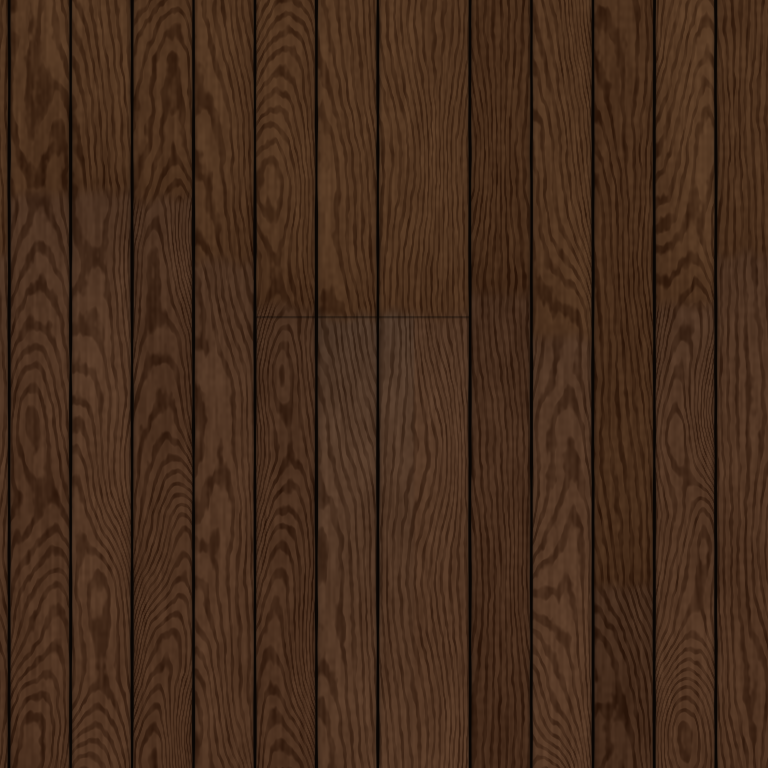
Reproduce this texture procedurally as a Shadertoy shader.

```glsl
// Dark stained oak floor: twelve upright planks, one of them wider, with worn, patchy stain.

#define PITCH 0.08                    // width of a standard plank
#define FIRST_GAP 0.012               // position of the first gap
#define GAP_HALF 0.0017               // half the width of a gap
#define RINGS 9.5                     // grain lines across a plank
#define GRAIN_DEPTH 0.50              // darkness of the grain lines
#define FIBRE_DEPTH 0.42              // strength of the fine streaks
#define DARK_WOOD vec3(0.19, 0.108, 0.056)
#define LIGHT_WOOD vec3(0.375, 0.268, 0.185)
#define GAP_COLOR vec3(0.035, 0.02, 0.01)
#define GREY_WEAR vec3(0.92, 1.01, 1.13)

// Per plank: lightness, amount of arched figure, height where the stain changes
const float TONE[12] = float[12](0.60, 0.66, 0.54, 0.60, 0.56, 0.70, 0.70, 0.44, 0.68, 0.46, 0.68, 0.60);
const float FIGURE[12] = float[12](0.6, 0.6, 1.0, 0.4, 0.9, 0.35, 0.1, 0.0, 0.8, 0.4, 1.0, 0.1);
const float SEAM[12] = float[12](0.75, 0.75, 0.74, 0.66, 0.60, 0.59, 0.59, 0.62, 0.56, 0.24, 0.60, 0.67);

float hash(vec2 p) {
    return fract(sin(dot(p, vec2(127.1, 311.7))) * 43758.545);
}

float noise(vec2 p) {
    vec2 i = floor(p), f = fract(p);
    f = f * f * (3.0 - 2.0 * f);
    return mix(mix(hash(i), hash(i + vec2(1, 0)), f.x),
               mix(hash(i + vec2(0, 1)), hash(i + vec2(1, 1)), f.x), f.y);
}

// Darkness of the growth rings; p is in plank widths
float rings(vec2 p, float figure, float seed) {
    vec2 q = p + seed * vec2(17.0, 31.0);
    float bend = noise(q * vec2(1.4, 0.45));
    float straight = p.x + 0.45 * bend;
    float center = 0.5 + 0.5 * (noise(vec2(q.y * 0.3, seed)) - 0.5);
    float arched = 1.7 * (p.x - center) * (p.x - center) + 0.22 * p.y
                 + 0.9 * noise(q * vec2(1.5, 0.6) + 7.0);
    float ragged = 0.35 * noise(q * vec2(9.0, 3.5)) + 0.15 * noise(q * vec2(20.0, 9.0));
    float phase = RINGS * mix(straight, arched, figure) + ragged;
    float line = smoothstep(0.4, 0.95, 0.5 + 0.5 * cos(6.2832 * phase));
    float pores = 0.45 + 0.75 * noise(q * vec2(16.0, 2.0));
    float fade = 1.0 - smoothstep(0.3, 0.8, fwidth(phase));
    return mix(0.3, line * pores, fade);
}

void mainImage(out vec4 fragColor, in vec2 fragCoord) {
    vec2 uv = fragCoord / iResolution.xy;
    float aa = 1.0 / iResolution.x;

    // Plank layout: number 6 is one and a half planks wide
    float u = fract(uv.x - FIRST_GAP) / PITCH;
    float id = u < 6.0 ? floor(u) : (u < 7.5 ? 6.0 : floor(u - 0.5));
    float start = id > 6.0 ? id + 0.5 : id;
    float width = id == 6.0 ? 1.5 : 1.0;
    vec2 p = vec2(u - start, uv.y / PITCH);
    int plank = clamp(int(id), 0, 11);

    // Two boards blend where the stain changes
    float seam = SEAM[plank] + 0.012 * (noise(vec2(p.x * 4.0, id)) - 0.5);
    float above = smoothstep(-0.012, 0.012, uv.y - seam);
    float lower = rings(p, FIGURE[plank], id + 1.0);
    float upper = rings(p, FIGURE[plank] * 0.75, id + 23.0);
    float grain = mix(lower, upper, above);

    // Fine fibres, speckle and broad blotches
    vec2 q = p + id * vec2(13.0, 29.0);
    float fibre = 0.65 * noise(q * vec2(24.0, 1.8)) + 0.35 * noise(q * vec2(18.0, 11.0)) - 0.5;
    float blotch = noise(q * vec2(1.2, 0.5)) - 0.5;
    float light = TONE[plank] + FIBRE_DEPTH * fibre + 0.22 * blotch - GRAIN_DEPTH * (grain - 0.08);

    // Dark stain above the change, grey wear below it
    float offset = uv.y - seam;
    float stain = above * exp(-max(offset, 0.0) * 14.0);
    float wear = (1.0 - above) * exp(min(offset, 0.0) * 4.0);
    float greyPatch = step(5.0, u) * (1.0 - smoothstep(6.56, 6.62, u));
    light -= 0.20 * stain + 0.06 * wear * (1.0 - greyPatch);
    vec3 color = mix(DARK_WOOD, LIGHT_WOOD, clamp(light, -0.2, 1.15));
    color *= mix(vec3(1.0), GREY_WEAR, wear * (0.35 + 0.65 * greyPatch));
    color *= mix(vec3(1.03, 1.0, 0.94), vec3(1.02, 0.98, 0.98), 1.0 - above);

    // Hairline butt joints on the middle planks
    float jointed = step(4.0, id) * step(id, 6.0);
    float joint = 1.0 - smoothstep(0.0005, 0.0005 + 1.5 * aa, abs(uv.y - 0.587));
    color *= 1.0 - 0.3 * joint * jointed;

    // Rounded plank edges and slightly uneven gaps
    float edge = min(p.x, width - p.x) * PITCH;
    float halfGap = GAP_HALF * (0.75 + 0.5 * noise(vec2(p.y * 2.0, floor(u + 0.5))));
    color *= 1.0 - 0.3 * exp(-max(edge - halfGap, 0.0) / 0.002);
    color = mix(GAP_COLOR, color, smoothstep(halfGap - 0.7 * aa, halfGap + 0.7 * aa, edge));

    fragColor = vec4(color, 1.0);
}
```
